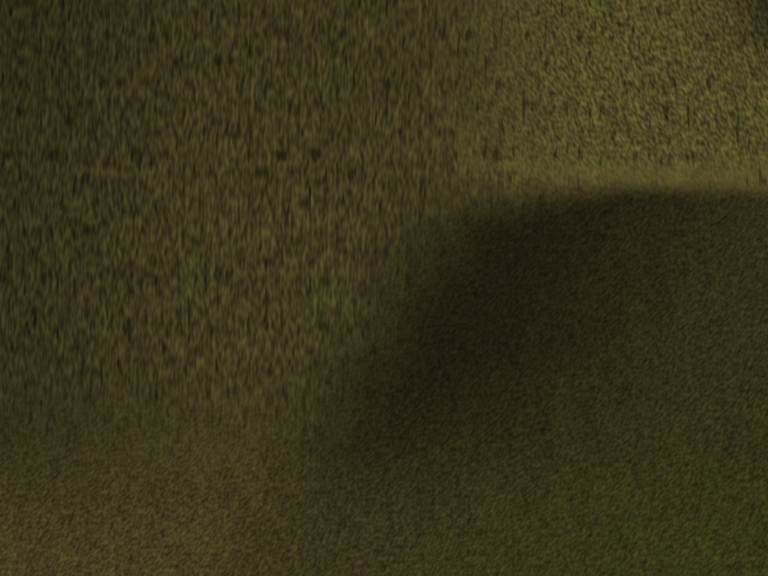
Write a WebGL 1 fragment shader that draws this texture.

```glsl
precision highp float;

uniform vec2 u_resolution;

#define GRAIN_FREQ 185.0
#define GRAIN_CONTRAST 0.8
#define CLUMP_CONTRAST 0.1
#define GREEN_AMOUNT 0.6
#define MOSS_AMOUNT 0.62
#define SHADOW_LEVEL 0.125
#define RIDGE_LEVEL 0.35
#define SOIL_TINT vec3(1.0, 0.905, 0.475)
#define MOSS_TINT vec3(0.88, 0.97, 0.36)

vec2 hashGradient(vec2 cell) {
  vec3 h = fract(cell.xyx * vec3(0.1031, 0.1030, 0.0973));
  h += dot(h, h.yzx + 33.33);
  float angle = 6.2832 * fract((h.x + h.y) * h.z);
  return vec2(cos(angle), sin(angle));
}

float gradientNoise(vec2 p) {
  vec2 i = floor(p);
  vec2 f = p - i;
  vec2 w = f * f * f * (f * (f * 6.0 - 15.0) + 10.0);
  float a = dot(hashGradient(i), f);
  float b = dot(hashGradient(i + vec2(1.0, 0.0)), f - vec2(1.0, 0.0));
  float c = dot(hashGradient(i + vec2(0.0, 1.0)), f - vec2(0.0, 1.0));
  float d = dot(hashGradient(i + vec2(1.0, 1.0)), f - vec2(1.0, 1.0));
  return mix(mix(a, b, w.x), mix(c, d, w.x), w.y);
}

// Fine blades leaning sideways, lengthened along their own axis
float bladeGrain(vec2 p, float lean, float stretch) {
  vec2 q = vec2(p.x - lean * p.y, p.y / stretch) * GRAIN_FREQ;
  float sum = 0.0;
  float weight = 0.62;
  for (int i = 0; i < 3; i++) {
    sum += weight * gradientNoise(q + 17.3 * float(i));
    q *= 0.57;
    weight *= 0.6;
  }
  return sum;
}

// Evenly spaced soft tufts along a sloping row
float tuftRow(vec2 p, vec2 start, vec2 pitch, vec2 size) {
  float sum = 0.0;
  for (int i = 0; i < 3; i++) {
    vec2 d = (p - start - pitch * float(i)) / size;
    sum += exp(-dot(d, d));
  }
  return sum;
}

void main() {
  vec2 uv = gl_FragCoord.xy / u_resolution;
  vec2 p = gl_FragCoord.xy / u_resolution.y;

  // Ridge crest and the slanted flank of the hollow
  float warp = gradientNoise(p * 7.0) * 0.025;
  float crest = 0.675 + 0.03 * exp(-6.0 * (uv.x - 0.6));
  float drop = crest - uv.y;
  float fromFlank = uv.x - (0.43 + 0.43 * (uv.y - 0.25)) + warp;
  float crestWidth = mix(0.13, 0.03, smoothstep(0.58, 0.85, uv.x));
  float below = smoothstep(-0.008, crestWidth, drop);
  float hollow = below * smoothstep(-0.12, 0.09, fromFlank);

  // Light on the open slope
  float upland = smoothstep(0.48, 0.78, uv.x) * smoothstep(0.5, 0.75, uv.y);
  float foreground = smoothstep(0.3, 0.0, uv.y) * smoothstep(0.6, 0.3, uv.x);
  float level = mix(0.205, 0.25, smoothstep(0.0, 0.33, uv.x));
  level -= 0.02 * smoothstep(0.6, 1.0, uv.y);
  level = mix(level, 0.27, 0.85 * foreground);
  level = mix(level, 0.315, upland);
  float rim = exp(-pow((drop + 0.015) / 0.03, 2.0));
  level = mix(level, RIDGE_LEVEL, 0.6 * rim * smoothstep(0.57, 0.72, uv.x));
  vec2 corner = (uv - vec2(1.02, 1.01)) / vec2(0.06, 0.1);
  level *= 1.0 - 0.5 * exp(-dot(corner, corner));

  // Light inside the hollow, recovering to the right and below
  float shade = mix(SHADOW_LEVEL, 0.2, smoothstep(0.08, 0.46, fromFlank));
  shade = mix(shade, 0.225, smoothstep(0.4, 0.0, uv.y));
  level = mix(level, shade, hollow);

  // Grain: long on the steep slope, short on gentle ground
  float steep = bladeGrain(p, 0.03, 3.2);
  float gentle = bladeGrain(p + 5.0, 0.4, 1.25);
  float windswept = bladeGrain(p + 9.0, -0.3, 1.6);
  float flatness = max(hollow, smoothstep(0.42, 0.1, uv.y));
  float grain = mix(mix(steep, windswept, upland), gentle, flatness);
  float clumps = gradientNoise(p * vec2(24.0, 11.0));
  float contrast = GRAIN_CONTRAST * (1.0 - 0.2 * flatness);
  contrast *= 1.0 - 0.55 * rim * smoothstep(0.62, 0.75, uv.x);
  float texel = 1.0 + contrast * grain + CLUMP_CONTRAST * clumps;

  // Sparse dark gaps among the long blades
  float gaps = gradientNoise(p * vec2(105.0, 24.0) + 31.0);
  texel *= 1.0 - 0.3 * smoothstep(0.24, 0.5, gaps) * (1.0 - 0.8 * flatness);

  // Green tufts and moss
  vec2 tuft = vec2(0.022, 0.055);
  float green = tuftRow(p, vec2(0.12, 0.59), vec2(0.222, -0.06), tuft);
  green += tuftRow(p, vec2(0.05, 0.215), vec2(0.235, 0.033), tuft);
  green += tuftRow(p, vec2(0.59, 0.91), vec2(0.225, 0.025), tuft);
  green += 0.7 * tuftRow(p, vec2(0.81, 0.83), vec2(0.235, -0.03), tuft * 0.75);
  green *= 0.6 + 1.2 * gradientNoise(p * vec2(75.0, 28.0) + 3.0);
  float moss = smoothstep(0.4, 0.95, uv.x) * smoothstep(0.5, 0.0, uv.y);
  moss *= MOSS_AMOUNT * (1.0 + 0.8 * gradientNoise(p * 19.0));
  green = clamp(GREEN_AMOUNT * green + moss + 0.15 * clumps, 0.0, 1.0);

  // Earthy hue drift across the blades
  vec3 tint = mix(SOIL_TINT, MOSS_TINT, green);
  float hue = gradientNoise(p * vec2(110.0, 55.0) + 57.0);
  tint *= 1.0 + hue * vec3(0.07, -0.02, 0.16);
  gl_FragColor = vec4(clamp(level * texel * tint, 0.0, 1.0), 1.0);
}
```
